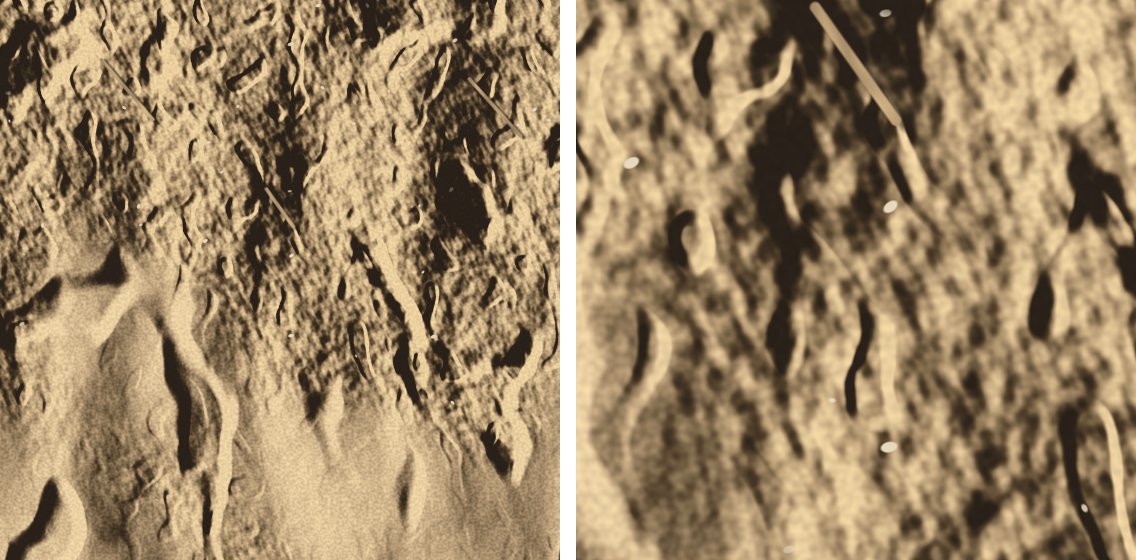
Left, the full canvas; right, a detail of the centre.
Give the GLSL for this texture, as a WebGL 2 fragment shader.

```glsl
#version 300 es
precision highp float;
// Trampled dry sand under a low sun: pits, ridges, crumbly clods, fibres and twigs.
uniform vec2 u_resolution;
out vec4 fragColor;

const vec2  SUN_DIR = vec2(-0.93, 0.37);      // towards the sun, on the ground plane
const float SUN_SLOPE = 0.60;                 // tangent of the sun's elevation
const float SHADOW_REACH = 0.10;
const int   SHADOW_STEPS = 16;
const float LEAN = -0.13;                     // tilt of the ridges
const vec2  DUNE_FREQ = vec2(6.2, 2.6);
const float DUNE_HEIGHT = 0.080;
const vec2  PIT_FREQ = vec2(7.6, 4.4);
const float PIT_DEPTH = 0.046;
const float POCKET_DEPTH = 0.011;
const float CLOD_HEIGHT = 0.019;
const float CLOD_ANGLE = 1.1;
const float GRIT_HEIGHT = 0.0040;
const float SLOPE_SPREAD = 0.58;              // slope that counts as one tonal deviation
const float SHADOW_DEPTH = 1.4;
const float PENUMBRA = 0.016;
const float BROAD_TONE = 1.4;
const float FIBRE_ANGLE = 0.95;
const int   TWIG_COUNT = 3;
const float TWIG_RADIUS = 0.0032;
const float FLECK_FREQ = 34.0;
const vec3  TWIG_COLOUR = vec3(0.72, 0.61, 0.45);
const vec3  FLECK_COLOUR = vec3(0.90, 0.85, 0.74);
const vec3  HUMUS_TINT = vec3(1.0, 0.995, 0.97);
const vec3  TONES[6] = vec3[6](
    vec3(0.16, 0.13, 0.10), vec3(0.32, 0.25, 0.17), vec3(0.48, 0.40, 0.29),
    vec3(0.63, 0.53, 0.40), vec3(0.77, 0.66, 0.51), vec3(0.92, 0.82, 0.64));
const float STOPS[6] = float[6](0.035, 0.15, 0.28, 0.46, 0.69, 0.94);

vec2 hash2(vec2 cell) {
    uvec2 v = uvec2(ivec2(cell)) * uvec2(747796405u, 277803737u);
    uint n = (v.x ^ (v.y >> 3u) ^ v.y) * 747796405u;
    n = (n ^ (n >> 15u)) * 277803737u;
    n ^= n >> 16u;
    return vec2(n >> 16u, n & 65535u) / 65535.0;
}

float cornerSlope(vec2 cell, vec2 corner, vec2 f) {
    float angle = 6.2831853 * hash2(cell + corner).x;
    return dot(vec2(cos(angle), sin(angle)), f - corner);
}

// Gradient noise, about -0.7 to 0.7
float noise(vec2 p) {
    vec2 c = floor(p), f = p - c;
    vec2 w = f * f * f * (f * (f * 6.0 - 15.0) + 10.0);
    float low = mix(cornerSlope(c, vec2(0, 0), f), cornerSlope(c, vec2(1, 0), f), w.x);
    float high = mix(cornerSlope(c, vec2(0, 1), f), cornerSlope(c, vec2(1, 1), f), w.x);
    return mix(low, high, w.y);
}

mat2 rotation(float a) { return mat2(cos(a), sin(a), -sin(a), cos(a)); }

// Crumbly ground towards the top, smooth drifts towards the bottom
float roughness(vec2 p) {
    return mix(0.15, 1.0, smoothstep(-0.2, 0.3, noise(p * 2.7 + 4.3) + 0.9 * (p.y - 0.34)));
}

// Large forms and clods, those that cast shadows
float groundHeight(vec2 p, float rough) {
    vec2 q = rotation(LEAN) * p + 0.03 * vec2(noise(p * 6.0 + 11.5), noise(p * 6.0 + 31.2));
    q.x += 0.014 * noise(p * 15.0 + 8.6);
    float rim = 0.20 - 0.10 * smoothstep(0.3, 0.8, p.x) + 0.09 * rough * noise(p * 26.0);
    float pits = PIT_DEPTH * smoothstep(rim, rim + 0.22, noise(q * PIT_FREQ + 17.6));
    float pockets = POCKET_DEPTH * smoothstep(0.15, 0.38, noise(q * vec2(27.0, 18.0) + 3.3));
    vec2 k = rotation(CLOD_ANGLE) * q;
    float clods = 0.6 * noise(q * vec2(13.0, 9.0) + 7.1) + 0.7 * noise(k * vec2(16.0, 27.0) + 2.9);
    clods += 0.5 * noise(k * vec2(36.0, 50.0) + 3.7);
    return DUNE_HEIGHT * noise(q * DUNE_FREQ + 2.4) - pits + rough * (CLOD_HEIGHT * clods - pockets);
}

float detailHeight(vec2 p, float rough) {
    vec2 k = rotation(CLOD_ANGLE) * p;
    return groundHeight(p, rough) + GRIT_HEIGHT * rough * noise(k * vec2(72.0, 105.0) + 9.4);
}

float castShadow(vec2 p, float rough) {
    float here = groundHeight(p, rough), cover = 0.0;
    for (int i = 1; i <= SHADOW_STEPS; i++) {
        float reach = SHADOW_REACH * pow(float(i) / float(SHADOW_STEPS), 1.5);
        cover = max(cover, groundHeight(p + SUN_DIR * reach, rough) - here - reach * SUN_SLOPE);
    }
    return smoothstep(0.0, PENUMBRA, cover);
}

float twigDistance(vec2 p) {
    float nearest = 1.0;
    for (int i = 0; i < TWIG_COUNT; i++) {
        vec2 r = hash2(vec2(i, 71)), s = hash2(vec2(i, 93));
        vec2 centre = vec2((float(i) + 0.2 + 0.6 * r.x) / float(TWIG_COUNT), 0.45 + 0.4 * r.y);
        vec2 d = rotation(0.95 + 0.35 * (s.x - 0.5)) * (p - centre);
        d.x -= clamp(d.x, -0.04 - 0.06 * s.y, 0.04 + 0.06 * s.y);
        nearest = min(nearest, length(d));
    }
    return nearest;
}

// Pale bits of shell, one per occupied cell
float flecks(vec2 p, float edge) {
    vec2 g = p * FLECK_FREQ, cell = floor(g), r = hash2(cell + 503.0);
    vec2 d = rotation(6.28 * r.y) * (g - cell - 0.3 - 0.4 * hash2(cell + 211.0));
    float size = 0.07 + 0.10 * r.y, blur = edge * FLECK_FREQ;
    return step(0.95, r.x) * (1.0 - smoothstep(size - blur, size + blur, length(d * vec2(1.0, 1.6))));
}

void main() {
    float pixel = 1.0 / min(u_resolution.x, u_resolution.y), edge = max(pixel, 0.001);
    vec2 p = gl_FragCoord.xy * pixel;
    // Sunlit slopes, shadows and tangled fibres
    float rough = roughness(p), dist = 0.003, shadow = castShadow(p, rough);
    float slope = (detailHeight(p, rough) - detailHeight(p + SUN_DIR * dist, rough)) / dist;
    float fibres = noise(rotation(FIBRE_ANGLE) * (p + 0.012 * noise(p * 17.0)) * vec2(28.0, 85.0));
    float grain = noise(p * 190.0 + 1.9);
    float z = slope / SLOPE_SPREAD + 0.50 - 0.55 * rough - SHADOW_DEPTH * shadow;
    z += BROAD_TONE * noise(p * vec2(4.0, 2.2) + 6.2) + rough * fibres + 0.3 * grain;
    // Even out the tones, then colour them
    float tone = 1.0 / (1.0 + exp(-1.7 * z));
    vec3 colour = TONES[0];
    for (int i = 1; i < 6; i++)
        colour = mix(colour, TONES[i], clamp((tone - STOPS[i - 1]) / (STOPS[i] - STOPS[i - 1]), 0.0, 1.0));
    colour *= mix(vec3(1.0), HUMUS_TINT, rough) * (1.0 + 0.1 * grain);
    // Loose bits on top
    float twigShade = 1.0 - smoothstep(0.0, 2.0 * TWIG_RADIUS, twigDistance(p + SUN_DIR * 0.006));
    float twig = 1.0 - smoothstep(TWIG_RADIUS - edge, TWIG_RADIUS + edge, twigDistance(p));
    colour = mix(colour, TONES[0], 0.7 * twigShade);
    colour = mix(colour, TWIG_COLOUR * (1.0 + 0.4 * fibres), twig);
    fragColor = vec4(mix(colour, FLECK_COLOUR, flecks(p, edge) * rough * (1.0 - 0.7 * shadow)), 1.0);
}
```
